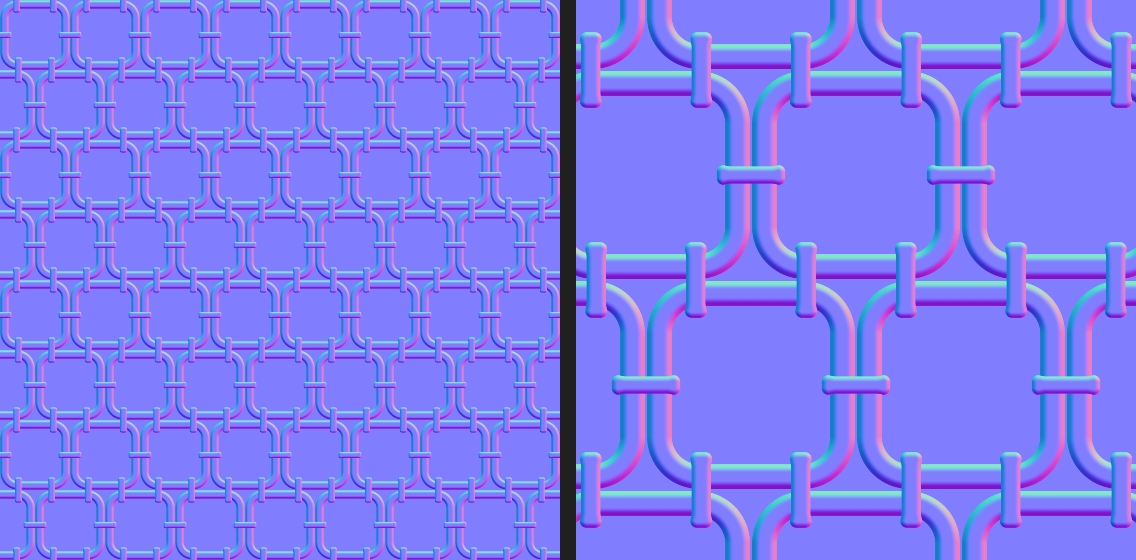
Left: the whole. Right: its middle third, enlarged.
This texture map is drawn by a Shadertoy shader. Its source:

```glsl
const float REPEATS = 8.0;
const float RING_HALF = 0.436;
const float RING_CORNER = 0.19;
const float TUBE_RADIUS = 0.059;
const float CLAMP_OFFSET = 0.237;
const float MAX_TILT = 0.84;

// Rounded box: x is the signed distance, yz its outward gradient
vec3 roundedBox(vec2 p, vec2 halfSize, float corner) {
    vec2 q = abs(p) - halfSize + corner;
    vec2 outer = max(q, 0.0);
    float len = length(outer);
    float dist = len + min(max(q.x, q.y), 0.0) - corner;
    vec2 axis = q.x > q.y ? vec2(1.0, 0.0) : vec2(0.0, 1.0);
    vec2 grad = len > 0.0 ? outer / len : axis;
    return vec3(dist, grad * sign(p));
}

float coverage(float dist, float aa) {
    return 1.0 - smoothstep(-aa, aa, dist);
}

// Every second row is shifted by half a ring
float staggered(float x, float row) {
    return x + 0.5 * (1.0 - mod(row, 2.0));
}

// Tilt of a flat-topped tube bent into a rounded square
vec2 ringTilt(vec2 p, float aa) {
    vec3 box = roundedBox(p, vec2(RING_HALF), RING_CORNER);
    float across = abs(box.x) / TUBE_RADIUS;
    float slope = sign(box.x) * MAX_TILT * smoothstep(0.3, 0.82, across);
    return box.yz * slope * coverage(abs(box.x) - TUBE_RADIUS, aa);
}

// Lays a bevelled strap, long in y, over the tilt beneath it
vec2 addClamp(vec2 tilt, vec2 p, vec2 halfSize, float aa) {
    float bulge = 0.006 * smoothstep(0.6, 0.85, abs(p.y) / halfSize.y);
    vec3 box = roundedBox(p, halfSize + vec2(bulge, 0.0), 0.032);
    float bevel = smoothstep(-0.029, -0.004, box.x);
    return mix(tilt, box.yz * bevel * MAX_TILT, coverage(box.x, aa));
}

void mainImage(out vec4 fragColor, in vec2 fragCoord) {
    vec2 grid = fragCoord / iResolution.y * REPEATS;
    float aa = 0.5 * REPEATS / iResolution.y;

    // Rings
    float row = floor(grid.y);
    float ringX = staggered(grid.x, row);
    vec2 cell = vec2(fract(ringX), fract(grid.y)) - 0.5;
    vec2 tilt = ringTilt(cell, aa);

    // Clamps joining neighbours in a row, with axes swapped
    float sideX = fract(ringX + 0.5) - 0.5;
    tilt = addClamp(tilt.yx, vec2(cell.y, sideX), vec2(0.041, 0.163), aa).yx;

    // Pairs of clamps joining one row to the next
    float seam = floor(grid.y + 0.5);
    float seamX = fract(staggered(grid.x, seam)) - 0.5;
    vec2 clampPos = vec2(abs(seamX) - CLAMP_OFFSET, grid.y - seam);
    clampPos.x *= seamX < 0.0 ? -1.0 : 1.0;
    tilt = addClamp(tilt, clampPos, vec2(0.046, 0.18), aa);

    // Encode the surface normal as a colour
    vec3 normal = vec3(tilt, sqrt(max(1.0 - dot(tilt, tilt), 0.0)));
    fragColor = vec4(normal * 0.5 + vec3(0.5, 0.495, 0.495), 1.0);
}
```
